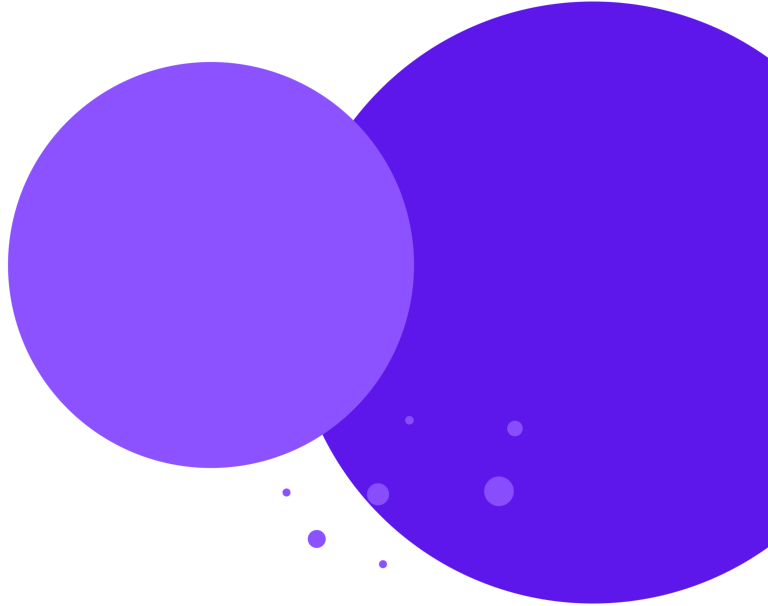
Write a Shadertoy shader that draws this background.

```glsl
const vec3 WHITE = vec3(1.0);
const vec3 INDIGO = vec3(0.369, 0.090, 0.922);
const vec3 VIOLET = vec3(0.549, 0.322, 1.0);

// Antialiased coverage of a disc given as centre (xy) and radius (z)
float discMask(vec2 p, vec3 disc, float pixel) {
    float edge = length(p - disc.xy) - disc.z;
    return 1.0 - smoothstep(-0.75 * pixel, 0.75 * pixel, edge);
}

vec3 paintDisc(vec3 base, vec3 tint, float opacity, vec2 p, vec3 disc, float pixel) {
    return mix(base, tint, opacity * discMask(p, disc, pixel));
}

void mainImage(out vec4 fragColor, in vec2 fragCoord) {
    // Canvas height is one unit
    float pixel = 1.0 / iResolution.y;
    vec2 p = fragCoord * pixel;

    // Two large overlapping discs
    vec3 bigDisc = vec3(0.9785, 0.5008, 0.4967);
    vec3 frontDisc = vec3(0.3482, 0.5627, 0.3350);
    vec3 color = paintDisc(WHITE, INDIGO, 1.0, p, bigDisc, pixel);
    color = paintDisc(color, VIOLET, 1.0, p, frontDisc, pixel);

    // Small bubbles, slightly softened over the dark disc
    vec3 bubbles[7] = vec3[7](
        vec3(0.6757, 0.3065, 0.0070),
        vec3(0.8498, 0.2929, 0.0128),
        vec3(0.6238, 0.1843, 0.0182),
        vec3(0.8234, 0.1893, 0.0244),
        vec3(0.4728, 0.1873, 0.0066),
        vec3(0.5227, 0.1106, 0.0148),
        vec3(0.6320, 0.0690, 0.0066));
    float opacity = mix(1.0, 0.92, discMask(p, bigDisc, pixel));
    for (int i = 0; i < 7; i++) {
        color = paintDisc(color, VIOLET, opacity, p, bubbles[i], pixel);
    }

    fragColor = vec4(color, 1.0);
}
```
